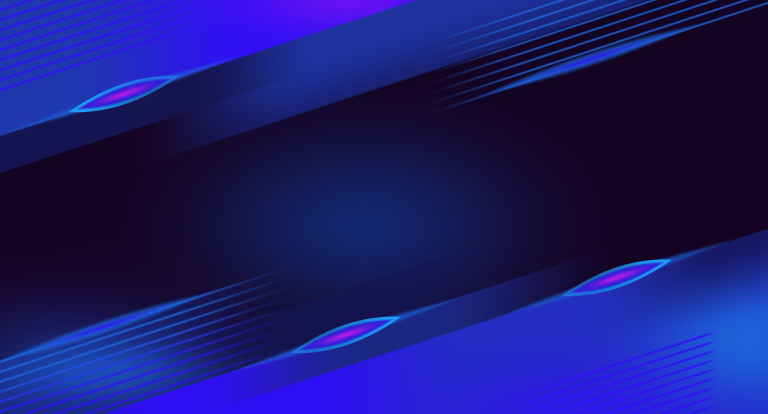
A Shadertoy shader for this background:

```glsl
// Slanted neon bands in blue and violet around a dark centre with a soft glow.
// A sheared coordinate turns every parallel edge into a constant "slant" value;
// stripes, lens flares and elliptical glows are layered on top of the bands.

const float ASPECT = 1.855;
const float SLOPE = 0.327;

const vec3 NIGHT  = vec3(0.08, 0.01, 0.13);
const vec3 NAVY   = vec3(0.08, 0.08, 0.32);
const vec3 ROYAL  = vec3(0.12, 0.22, 0.68);
const vec3 VIVID  = vec3(0.19, 0.06, 0.96);
const vec3 VIOLET = vec3(0.42, 0.07, 0.95);
const vec3 AZURE  = vec3(0.11, 0.40, 0.86);
const vec3 CYAN   = vec3(0.10, 0.62, 0.96);
const vec3 PINK   = vec3(0.72, 0.10, 0.90);

// Soft elliptical falloff, 1 at the centre
float glow(vec2 p, vec2 centre, vec2 radius) {
    vec2 d = (p - centre) / radius;
    return exp(-dot(d, d));
}

// Antialiased step: 1 where value exceeds edge
float past(float value, float edge, float aa) {
    return smoothstep(edge - aa, edge + aa, value);
}

// Evenly spaced thin lines, the first at "start"
float stripes(float slant, float start, float gap, float count, float width, float aa) {
    float k = clamp(round((slant - start) / gap), 0.0, count - 1.0);
    return 1.0 - past(abs(slant - start - k * gap), width, aa);
}

// Fade in from a to b, then out from c to d
float window(float x, float a, float b, float c, float d) {
    return smoothstep(a, b, x) * (1.0 - smoothstep(c, d, x));
}

// Signed height inside a pointed lens: 1 on the axis, 0 on the rim
float lens(vec2 q, vec2 size) {
    float taper = 1.0 - q.x * q.x / (size.x * size.x);
    return taper - abs(q.y) / size.y;
}

// Long thin streak without a rim
vec3 addStreak(vec3 col, vec2 q, vec2 size, vec3 tint, float strength) {
    return mix(col, tint, strength * smoothstep(0.0, 0.7, lens(q, size)));
}

// Bright-rimmed lens with a glowing core; "side" picks its brighter end
vec3 addFlare(vec3 col, vec2 q, float side) {
    col = addStreak(col, q, vec2(0.31, 0.017), AZURE, 0.6);
    float h = lens(q, vec2(0.138, 0.027));
    float rim = 0.75 + 0.25 * clamp(side * q.x / 0.1, -1.0, 1.0);
    col = mix(col, CYAN, rim * smoothstep(0.0, 0.12, h));
    col = mix(col, mix(ROYAL, VIVID, 0.6), smoothstep(0.22, 0.5, h));
    return mix(col, PINK, 0.95 * glow(q, vec2(0.0), vec2(0.055, 0.008)));
}

// Rimless soft flare with a violet heart
vec3 addSoftFlare(vec3 col, vec2 q) {
    col = addStreak(col, q, vec2(0.29, 0.021), AZURE, 0.75);
    return mix(col, VIVID, 0.75 * glow(q, vec2(0.0), vec2(0.10, 0.006)));
}

// Upper bands: a bright corner and a fading blue strip below it
vec3 addUpper(vec3 col, vec2 p, float slant, float aa) {
    float strip = (1.0 - past(slant, 0.512, aa)) * smoothstep(0.30, 0.75, p.x);
    vec3 stripCol = mix(ROYAL, NAVY, smoothstep(0.38, 0.56, slant) * 0.7);
    col = mix(col, stripCol, strip * 0.9);
    float leftStrip = (1.0 - past(slant, 0.418, aa)) * (1.0 - smoothstep(0.3, 0.8, p.x));
    col = mix(col, NAVY, leftStrip);

    vec3 corner = mix(ROYAL, VIVID, smoothstep(0.12, 0.62, p.x));
    corner = mix(corner, VIOLET, 0.9 * glow(p, vec2(0.84, 1.0), vec2(0.22, 0.07)));
    col = mix(col, corner, 1.0 - past(slant, 0.329, aa));

    float violetLines = stripes(slant, 0.0, 0.0242, 10.0, 0.0028, aa);
    col = mix(col, VIVID, 0.85 * violetLines * (1.0 - smoothstep(0.35, 0.68, p.x)));
    float blueLines = stripes(slant, 0.444, 0.0242, 8.0, 0.0026, aa);
    return mix(col, AZURE, 0.8 * blueLines * smoothstep(1.0, 1.3, p.x));
}

// Lower bands: striped left corner, navy steps and a bright right corner
vec3 addLower(vec3 col, vec2 p, float slant, float aa) {
    col = mix(col, ROYAL, 0.4 * glow(p, vec2(0.15, 0.17), vec2(0.3, 0.13)));
    float leftFade = 1.0 - smoothstep(0.15, 0.72, p.x);
    col = mix(col, mix(NAVY, ROYAL, 0.55), past(slant, 0.874, aa) * leftFade);
    col = mix(col, NAVY, 0.75 * past(slant, 0.971, aa) * window(p.x, 0.3, 0.7, 0.9, 1.3));
    col = mix(col, AZURE, 0.6 * glow(p, vec2(0.27, 0.10), vec2(0.25, 0.07)));

    vec3 middle = mix(VIVID, mix(NAVY, ROYAL, 0.55), smoothstep(0.45, 0.9, p.x));
    col = mix(col, middle, past(slant, 1.080, aa) * window(p.x, 0.0, 0.4, 1.0, 1.5));

    vec3 corner = mix(VIVID, mix(ROYAL, VIVID, 0.25), smoothstep(0.75, 1.15, p.x));
    corner = mix(corner, VIVID, 0.65 * glow(p, vec2(1.4, 0.0), vec2(0.4, 0.13)));
    corner = mix(corner, AZURE, 0.9 * glow(p, vec2(1.81, 0.18), vec2(0.22, 0.14)));
    float shade = smoothstep(1.4, 1.75, p.x) * (1.0 - smoothstep(1.16, 1.36, slant));
    corner = mix(corner, NAVY, 0.85 * shade);
    col = mix(col, corner, past(slant, 1.159, aa));

    float leftLines = stripes(slant, 0.874, 0.0242, 12.0, 0.0028, aa);
    vec3 lineCol = mix(AZURE, VIVID, smoothstep(0.91, 1.02, slant));
    col = mix(col, lineCol, 0.8 * leftLines * (1.0 - smoothstep(0.4, 0.73, p.x)));
    float rightLines = stripes(slant, 1.367, 0.0222, 10.0, 0.0028, aa);
    return mix(col, VIVID, 0.85 * rightLines * window(p.x, 1.12, 1.4, 1.70, 1.735));
}

void mainImage(out vec4 fragColor, in vec2 fragCoord) {
    vec2 p = fragCoord / iResolution.xy * vec2(ASPECT, 1.0);
    float aa = 1.0 / iResolution.y;
    float slant = 1.0 - p.y + SLOPE * p.x;
    vec2 q = vec2(p.x, slant);

    vec3 col = mix(NIGHT, vec3(0.08, 0.15, 0.43), glow(p, vec2(0.88, 0.455), vec2(0.36, 0.21)));
    col = addUpper(col, p, slant, aa);
    col = addLower(col, p, slant, aa);

    col = addSoftFlare(col, q - vec2(1.43, 0.610));
    col = addSoftFlare(col, q - vec2(0.25, 0.872));
    col = addFlare(col, q - vec2(0.300, 0.325), -1.0);
    col = addFlare(col, q - vec2(0.835, 1.082), 1.0);
    col = addFlare(col, q - vec2(1.490, 1.158), 1.0);
    fragColor = vec4(col, 1.0);
}
```
